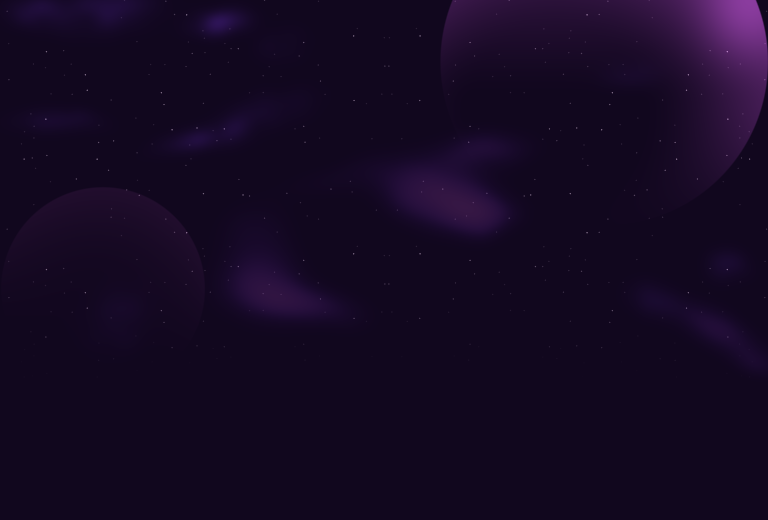
This background is drawn by a Shadertoy shader. Its source:

```glsl
// Deep violet night sky with two dim planets, drifting nebula clouds and mirrored star tiles.

const vec3 NIGHT = vec3(0.065, 0.026, 0.116);
const vec3 VIOLET = vec3(0.130, 0.050, 0.230);
const vec3 PLUM = vec3(0.230, 0.100, 0.275);
const vec3 INDIGO = vec3(0.100, 0.046, 0.195);
const vec3 MAGENTA = vec3(0.260, 0.108, 0.275);
const vec3 ORCHID = vec3(0.180, 0.085, 0.190);
const vec3 DUSK = vec3(0.066, 0.028, 0.062);
const vec3 STARLIGHT = vec3(0.80, 0.74, 0.76);

float hash(vec2 p) {
    vec3 q = fract(vec3(p.xyx) * vec3(0.1031, 0.1030, 0.0973));
    q += dot(q, q.yzx + 33.33);
    return fract((q.x + q.y) * q.z);
}

float noise(vec2 p) {
    vec2 i = floor(p), f = fract(p);
    f = f * f * (3.0 - 2.0 * f);
    return mix(mix(hash(i), hash(i + vec2(1, 0)), f.x),
               mix(hash(i + vec2(0, 1)), hash(i + vec2(1, 1)), f.x), f.y);
}

// Soft elliptical puff, turned by an angle
float puff(vec2 p, vec2 centre, vec2 size, float angle) {
    float c = cos(angle), s = sin(angle);
    vec2 d = p - centre;
    vec2 q = vec2(c * d.x + s * d.y, c * d.y - s * d.x) / size;
    return exp(-dot(q, q));
}

// Large clouds with plum cores
float warmClouds(vec2 p) {
    float d = 0.72 * puff(p, vec2(0.835, 0.628), vec2(0.105, 0.060), -0.30);
    d += 0.42 * puff(p, vec2(0.930, 0.712), vec2(0.090, 0.038), 0.10);
    d += 0.48 * puff(p, vec2(0.918, 0.590), vec2(0.072, 0.038), -0.10);
    d += 0.16 * puff(p, vec2(0.640, 0.654), vec2(0.105, 0.032), 0.15);
    d += 0.46 * puff(p, vec2(0.500, 0.460), vec2(0.078, 0.072), 0.0);
    d += 0.50 * puff(p, vec2(0.575, 0.415), vec2(0.112, 0.042), -0.15);
    d += 0.18 * puff(p, vec2(0.490, 0.567), vec2(0.070, 0.055), 0.0);
    d += 0.46 * puff(p, vec2(1.375, 0.372), vec2(0.090, 0.038), -0.40);
    d += 0.27 * puff(p, vec2(1.460, 0.304), vec2(0.055, 0.032), -0.30);
    return d;
}

// Small blue-violet wisps
float coolClouds(vec2 p) {
    float d = 0.60 * puff(p, vec2(0.073, 0.973), vec2(0.058, 0.027), 0.0);
    d += 0.55 * puff(p, vec2(0.208, 0.980), vec2(0.080, 0.038), 0.1);
    d += 1.00 * puff(p, vec2(0.423, 0.956), vec2(0.046, 0.022), 0.1);
    d += 0.60 * puff(p, vec2(0.394, 0.735), vec2(0.073, 0.022), 0.25);
    d += 0.25 * puff(p, vec2(0.510, 0.783), vec2(0.087, 0.032), 0.35);
    d += 0.30 * puff(p, vec2(0.106, 0.767), vec2(0.077, 0.022), 0.0);
    d += 0.20 * puff(p, vec2(0.231, 0.388), vec2(0.058, 0.048), 0.5);
    d += 0.16 * puff(p, vec2(0.540, 0.913), vec2(0.048, 0.030), 0.3);
    d += 0.20 * puff(p, vec2(1.215, 0.860), vec2(0.054, 0.027), 0.0);
    d += 0.25 * puff(p, vec2(1.260, 0.423), vec2(0.050, 0.030), -0.3);
    d += 0.32 * puff(p, vec2(1.400, 0.490), vec2(0.036, 0.030), 0.0);
    return d;
}

float discMask(vec2 local, float edge) {
    return 1.0 - smoothstep(1.0 - edge, 1.0 + edge, length(local));
}

// Bright planet: a dark body with its glow gathered on the upper right rim
vec3 brightPlanet(vec2 p, vec2 centre, float radius, float pixel) {
    vec2 s = (p - centre) / radius;
    float rim = smoothstep(0.50, 1.65, length(s + vec2(0.30)));
    rim += 0.36 * smoothstep(-0.25, 0.50, s.y);
    rim *= smoothstep(-1.15, -0.25, s.y);
    float flare = puff(s, vec2(0.85, 0.32), vec2(0.26, 0.32), 0.0);
    return (MAGENTA * rim + ORCHID * flare) * discMask(s, pixel / radius);
}

// Faint planet: lit from above and fading toward its base
vec3 faintPlanet(vec2 p, vec2 centre, float radius, float pixel) {
    vec2 s = (p - centre) / radius;
    float light = smoothstep(-0.7, 1.0, s.y + 0.2 * s.x) * (0.3 + 0.7 * dot(s, s));
    return DUSK * light * discMask(s, pixel / radius);
}

// Scattered stars, mirrored left to right and repeated vertically
float stars(vec2 p, float pixel) {
    const float ROWS = 17.0;
    const float CELL = 0.419 / ROWS;
    vec2 grid = vec2(abs(p.x - 0.744), p.y) / CELL;
    vec2 id = floor(grid);
    id.y = mod(id.y, ROWS);
    vec2 spot = 0.15 + 0.7 * vec2(hash(id + 17.3), hash(id + 51.7));
    float present = step(hash(id + 5.1), 0.26);
    float power = 0.12 + 0.42 * pow(hash(id + 83.9), 4.0);
    float reach = max(0.0018, 0.7 * pixel);
    float away = length(fract(grid) - spot) * CELL;
    return present * power * (1.0 - smoothstep(0.2 * reach, 1.3 * reach, away));
}

void mainImage(out vec4 fragColor, in vec2 fragCoord) {
    float pixel = 1.0 / iResolution.y;
    vec2 p = fragCoord * pixel;
    vec2 warp = vec2(noise(p * 13.0), noise(p * 13.0 + 40.0)) - 0.5;
    vec2 drift = p + 0.014 * warp;

    // Clouds
    float warm = warmClouds(drift);
    vec3 color = mix(NIGHT, VIOLET, smoothstep(0.0, 0.65, warm));
    color = mix(color, PLUM, smoothstep(0.25, 1.15, warm));
    color += INDIGO * coolClouds(drift) * (0.6 + 0.8 * noise(p * 24.0));

    // Planets
    color += brightPlanet(p, vec2(1.162, 0.881), 0.315, pixel);
    color += faintPlanet(p, vec2(0.198, 0.444), 0.196, pixel);

    // Stars vanish toward the empty lower sky
    color += STARLIGHT * stars(p, pixel) * smoothstep(0.24, 0.50, p.y);
    fragColor = vec4(color, 1.0);
}
```
